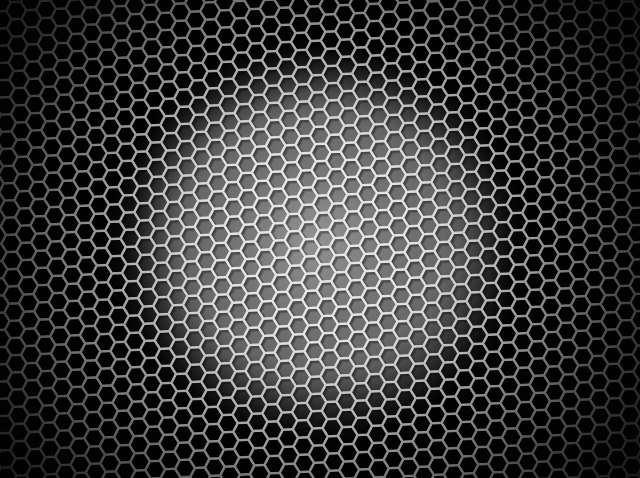
Reproduce this background procedurally as a WebGL 1 fragment shader.

```glsl
precision highp float;
// Pale tilted honeycomb mesh over a dark backdrop with a soft round grey glow.

uniform vec2 u_resolution;

// Distance to the nearest edge of a flat-topped hexagon grid of unit pitch.
float hexEdge(vec2 q) {
    vec2 period = vec2(1.73205, 1.0);
    vec2 a = mod(q + 0.5 * period, period) - 0.5 * period;
    vec2 b = mod(q, period) - 0.5 * period;
    vec2 cell = abs(dot(a, a) < dot(b, b) ? a : b);
    return 0.5 - max(cell.y, dot(cell, vec2(0.866025, 0.5)));
}

void main() {
    vec2 p = (gl_FragCoord.xy - 0.5 * u_resolution) / u_resolution.y;
    float r = length((p - vec2(-0.008, -0.004)) * vec2(0.97, 1.0));

    // Tilted grid space, one unit per cell
    float pitch = 0.036;
    float tilt = 0.043;
    vec2 q = p - vec2(-0.0245, 0.0537);
    q = vec2(cos(tilt) * q.x + sin(tilt) * q.y,
             cos(tilt) * q.y - sin(tilt) * q.x) / pitch;
    float pixel = 1.0 / (u_resolution.y * pitch);

    // Glowing backdrop, fading quickly at its rim
    float glow = (0.5 - 0.4 * r) * (1.0 - smoothstep(0.25, 0.43, r));
    glow += 0.06 * exp(-60.0 * r * r);

    // Soft shadow cast by the mesh down and to the right
    float shadow = 1.0 - smoothstep(0.02, 0.2, hexEdge(q - vec2(0.1, -0.1)));
    float backdrop = 0.008 + glow * (1.0 - 0.38 * shadow);

    // Mesh lines, bright in the middle and dim towards the corners
    float lineTone = 0.1 + 0.8 * (1.0 - smoothstep(0.15, 0.85, r));
    float mesh = 1.0 - smoothstep(0.072 - 0.6 * pixel, 0.072 + 0.6 * pixel, hexEdge(q));

    gl_FragColor = vec4(vec3(mix(backdrop, lineTone, mesh)), 1.0);
}
```
